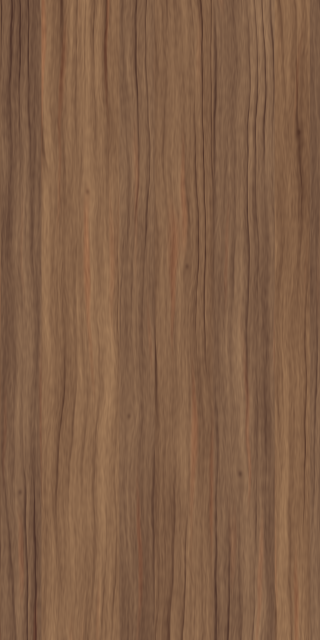
A WebGL 1 fragment shader for this texture:

```glsl
precision highp float;
// Walnut veneer: upright leaves of uneven width, each with its own tone.
// Stretched gradient noise makes bands, fibres and pores; a warped sawtooth
// makes the dark growth veins, which bend around one small knot per leaf.
uniform vec2 u_resolution;

vec2 hash2(vec2 p) {
  vec3 h = fract(p.xyx * vec3(0.1031, 0.1030, 0.0973));
  h += dot(h, h.yzx + 33.33);
  return fract((h.xx + h.yz) * h.zy);
}

float cornerSlope(vec2 cell, vec2 corner, vec2 f) {
  return dot(hash2(cell + corner) * 2.0 - 1.0, f - corner);
}

float gradientNoise(vec2 p) {
  vec2 cell = floor(p);
  vec2 f = p - cell;
  vec2 w = f * f * f * (f * (f * 6.0 - 15.0) + 10.0);
  float low = mix(cornerSlope(cell, vec2(0.0), f),
                  cornerSlope(cell, vec2(1.0, 0.0), f), w.x);
  float high = mix(cornerSlope(cell, vec2(0.0, 1.0), f),
                   cornerSlope(cell, vec2(1.0), f), w.x);
  return mix(low, high, w.y);
}

// Dark line at the end of each growth ring, fading in slowly from one side
float growthVein(float ring) {
  float f = fract(ring);
  float shade = 0.35 * smoothstep(0.25, 0.85, f) + 0.65 * smoothstep(0.7, 0.88, f);
  return shade * (1.0 - smoothstep(0.88, 1.0, f));
}

vec3 veneer(vec2 p, float leaf) {
  vec2 seed = hash2(vec2(leaf + 11.0, 4.0));
  vec2 q = p + vec2(leaf * 3.7, leaf * 5.3) + 20.0;

  // Knot near the middle of the leaf, pushing the grain aside
  vec2 knot = vec2((leaf + 0.35 + 0.3 * seed.x) / 6.0, 0.15 + 1.7 * seed.y);
  vec2 d = p - knot;
  float bend = exp(-dot(d * vec2(40.0, 14.0), d * vec2(40.0, 14.0)));
  float core = exp(-dot(d * vec2(170.0, 110.0), d * vec2(170.0, 110.0)));
  q.x -= 0.6 * d.x * bend;

  // Slow and quick waviness of the grain
  q.x += 0.024 * gradientNoise(q * vec2(5.0, 2.2));
  q.x += 0.006 * gradientNoise(q * vec2(18.0, 8.0));

  float broad = gradientNoise(q * vec2(13.0, 0.7));
  float band = gradientNoise(q * vec2(42.0, 1.1));
  float fibre = gradientNoise(q * vec2(105.0, 5.0));
  float pores = gradientNoise(q * vec2(190.0, 32.0));

  // Veins gather in bundles and fade out along their length
  float ring = q.x * 27.0 + 1.8 * gradientNoise(q * vec2(8.0, 0.7));
  float bundle = smoothstep(-0.12, 0.35, gradientNoise(q * vec2(11.0, 1.1) + 7.3));
  float vein = growthVein(ring) * (0.12 + 0.75 * bundle);

  float light = 0.62 + 0.26 * (seed.x - 0.5);
  light += 0.5 * broad + 0.38 * band + 0.32 * fibre + 0.26 * pores;
  light -= 0.75 * vein + 0.4 * core;
  vec3 color = mix(vec3(0.36, 0.25, 0.19), vec3(0.60, 0.46, 0.338),
                   clamp(light, -0.2, 1.1));

  // Greyer or warmer leaves, with a few reddish streaks
  color += (seed.y - 0.5) * vec3(0.012, -0.004, -0.018);
  float streak = smoothstep(0.2, 0.5, gradientNoise(q * vec2(32.0, 1.6) + 3.1));
  return color + streak * vec3(0.03, -0.01, -0.015);
}

void main() {
  vec2 p = gl_FragCoord.xy / u_resolution.x;

  // Uneven leaf widths, joined by a narrow soft seam
  float across = p.x * 6.0 + 0.25 * sin(p.x * 14.0);
  float leaf = floor(across);
  float seam = smoothstep(0.0, 0.04, across - leaf);
  vec3 color = mix(veneer(p, leaf - 1.0), veneer(p, leaf), seam);
  gl_FragColor = vec4(color, 1.0);
}
```
